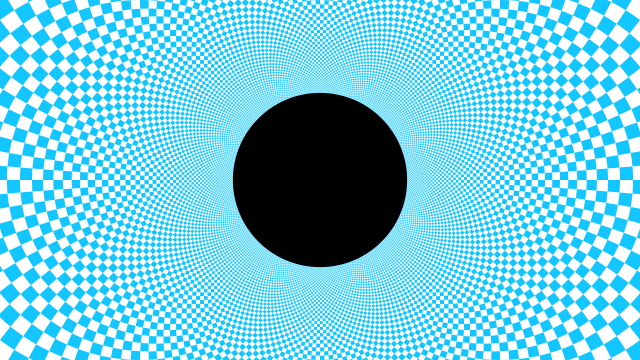
Reproduce this background procedurally as a WebGL 2 fragment shader.

```glsl
#version 300 es
precision highp float;
// A black disc over a checkerboard turned inside out by circle inversion.
uniform vec2 u_resolution;
out vec4 fragColor;

// Square wave of period two, its edges softened over the given width.
vec2 softSquareWave(vec2 cell, float width) {
    return clamp(sin(3.14159265 * cell) / (1.5707963 * width), -1.0, 1.0);
}

void main() {
    // Centred coordinates, one unit per canvas height.
    float pixel = 1.0 / u_resolution.y;
    vec2 p = (gl_FragCoord.xy - 0.5 * u_resolution) * pixel;
    float radius = length(p);

    // Inversion shrinks the cells with the square of the radius.
    float density = 20.0 / max(radius * radius, 0.01);
    vec2 wave = softSquareWave(p * density, density * pixel);
    float checker = 0.5 + 0.5 * wave.x * wave.y;

    vec3 skyBlue = vec3(0.075, 0.775, 1.0);
    vec3 white = vec3(1.0);
    vec3 color = mix(skyBlue, white, checker);

    // Central disc with a one-pixel soft rim.
    color *= clamp((radius - 0.242) / pixel + 0.5, 0.0, 1.0);
    fragColor = vec4(color, 1.0);
}
```
